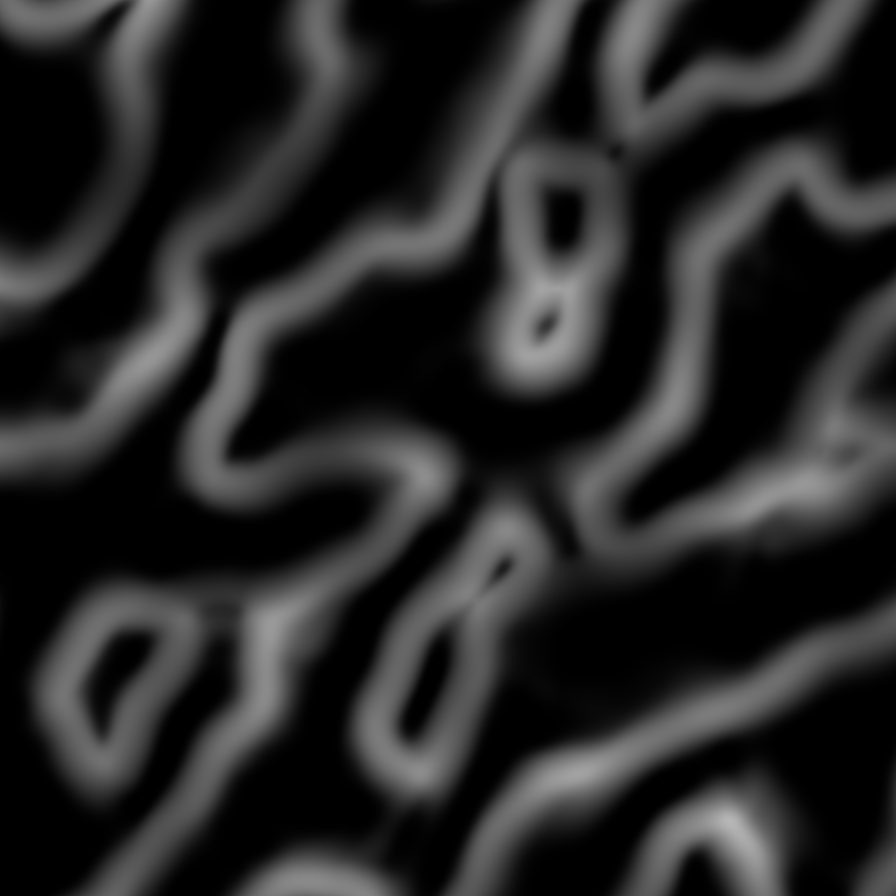
Write a WebGL 2 fragment shader that draws this texture.

```glsl
#version 300 es
precision highp float;
// Soft grey filaments that wander diagonally over black, swelling into bright knots.

uniform vec2 u_resolution;
out vec4 fragColor;

const float TAU = 6.2831853;

// Integer hash of a lattice cell, giving a unit gradient
vec2 cellGradient(vec2 cell) {
    uvec2 k = uvec2(ivec2(cell) + 4096);
    uint h = k.x * 1597334677u ^ k.y * 3812015801u;
    h = (h ^ (h >> 15)) * 2246822519u;
    h = (h ^ (h >> 13)) * 3266489917u;
    h ^= h >> 16;
    float angle = TAU * float(h & 65535u) / 65536.0;
    return vec2(cos(angle), sin(angle));
}

float gradientNoise(vec2 p) {
    vec2 cell = floor(p);
    vec2 f = p - cell;
    vec2 u = f * f * f * (f * (f * 6.0 - 15.0) + 10.0);
    vec2 e = vec2(1.0, 0.0);
    float a = dot(cellGradient(cell), f);
    float b = dot(cellGradient(cell + e.xy), f - e.xy);
    float c = dot(cellGradient(cell + e.yx), f - e.yx);
    float d = dot(cellGradient(cell + e.xx), f - e.xx);
    return mix(mix(a, b, u.x), mix(c, d, u.x), u.y);
}

// Height field stretched along the diagonal; filaments follow its zero level
float field(vec2 p) {
    vec2 along = vec2(0.57, 0.82);
    vec2 across = vec2(along.y, -along.x);
    vec2 stretched = vec2(dot(p, across) * 5.8, dot(p, along) * 3.2);
    return gradientNoise(stretched + 11.3) + 0.28 * gradientNoise(p * 8.5 + 37.7);
}

void main() {
    vec2 p = gl_FragCoord.xy / u_resolution;

    // Height and slope
    float h = 0.004;
    float height = field(p);
    vec2 gradient = vec2(field(p + vec2(h, 0.0)) - field(p - vec2(h, 0.0)),
                         field(p + vec2(0.0, h)) - field(p - vec2(0.0, h))) / (2.0 * h);
    float slope = length(gradient);

    // Approximate distance to the zero level, with a Gaussian cross-section
    float dist = height / sqrt(slope * slope + 2.2);
    float filament = exp(-pow(abs(dist) / 0.031, 2.0));

    // Gentle slopes glow brighter, and a slow drift fades some strands
    float glow = 0.33 + 0.38 * exp(-slope / 3.2);
    float drift = 1.0 + 0.9 * gradientNoise(p * 4.5 + 71.9);

    fragColor = vec4(vec3(filament * glow * drift), 1.0);
}
```
